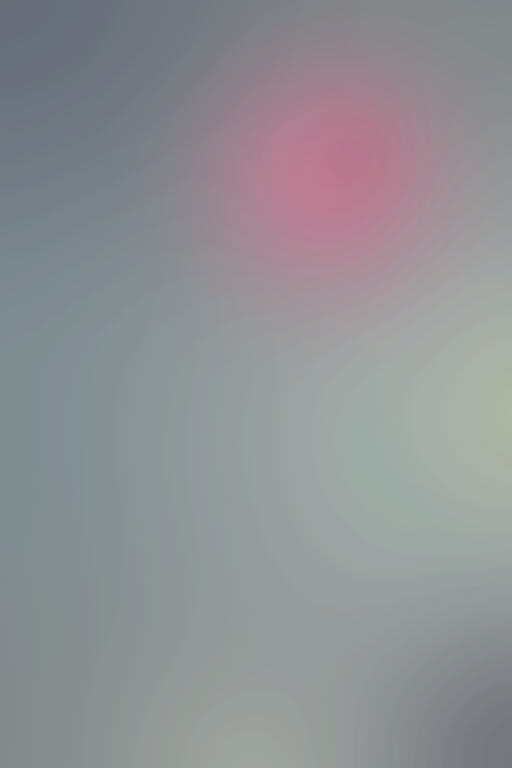
Reproduce this background procedurally as a Shadertoy shader.

```glsl
const vec3 SLATE = vec3(0.40, 0.43, 0.475);
const vec3 TEAL_GREY = vec3(0.485, 0.54, 0.565);
const vec3 WARM_GREY = vec3(0.515, 0.54, 0.54);
const vec3 TOP_GREY = vec3(0.49, 0.52, 0.525);
const vec3 SILVER = vec3(0.56, 0.58, 0.59);
const vec3 PALE_MIST = vec3(0.66, 0.69, 0.675);
const vec3 PALE_OLIVE = vec3(0.675, 0.705, 0.635);
const vec3 SEA_GREEN = vec3(0.57, 0.68, 0.635);
const vec3 FLOOR_LIGHT = vec3(0.635, 0.655, 0.63);
const vec3 CORNER_SHADE = vec3(0.44, 0.45, 0.475);
const vec3 ROSE = vec3(0.75, 0.49, 0.58);
const vec3 DEEP_ROSE = vec3(0.70, 0.45, 0.53);

// Elliptical Gaussian falloff, one at its centre
float glow(vec2 p, vec2 centre, vec2 radius) {
    vec2 d = (p - centre) / radius;
    return exp(-dot(d, d));
}

// Soft circular band
float ring(vec2 p, vec2 centre, float radius, float width) {
    float d = (length(p - centre) - radius) / width;
    return exp(-d * d);
}

// Wide gradient: three tones down the left, two down the right
vec3 backdrop(vec2 uv) {
    vec3 left = mix(WARM_GREY, TEAL_GREY, smoothstep(0.0, 0.45, uv.y));
    left = mix(left, SLATE, smoothstep(0.5, 1.0, uv.y));
    vec3 right = mix(SILVER, TOP_GREY, smoothstep(0.2, 0.9, uv.y));
    return mix(left, right, smoothstep(0.0, 0.85, uv.x));
}

// Gentle tonal steps with softened edges, separately in each channel
vec3 terrace(vec3 colour, float steps) {
    vec3 level = colour * steps;
    return (floor(level) + smoothstep(0.25, 0.75, fract(level))) / steps;
}

void mainImage(out vec4 fragColor, in vec2 fragCoord) {
    vec2 uv = fragCoord / iResolution.xy;
    vec2 p = vec2(uv.x, uv.y * 1.5);
    vec3 colour = backdrop(uv);

    // Pale light from the right, with a green fringe and an olive core
    vec2 lamp = vec2(1.0, 0.69);
    colour = mix(colour, PALE_MIST, glow(p, lamp, vec2(0.62, 0.50)));
    float fringe = ring(p, lamp, 0.29, 0.07)
                 * glow(p, vec2(0.76, 0.56), vec2(0.22));
    colour = mix(colour, SEA_GREEN, 0.4 * fringe);
    colour = mix(colour, PALE_OLIVE, glow(p, lamp, vec2(0.11, 0.16)));

    // Low light and shaded corner
    colour = mix(colour, FLOOR_LIGHT,
                 0.85 * glow(p, vec2(0.5, -0.02), vec2(0.26, 0.24)));
    colour = mix(colour, CORNER_SHADE,
                 0.9 * glow(p, vec2(1.02, 0.02), vec2(0.26, 0.27)));

    // Rose glow, deeper toward its upper right
    colour = mix(colour, ROSE, glow(p, vec2(0.635, 1.15), vec2(0.215)));
    colour = mix(colour, DEEP_ROSE,
                 0.5 * glow(p, vec2(0.70, 1.20), vec2(0.11)));

    fragColor = vec4(terrace(colour, 72.0), 1.0);
}
```
